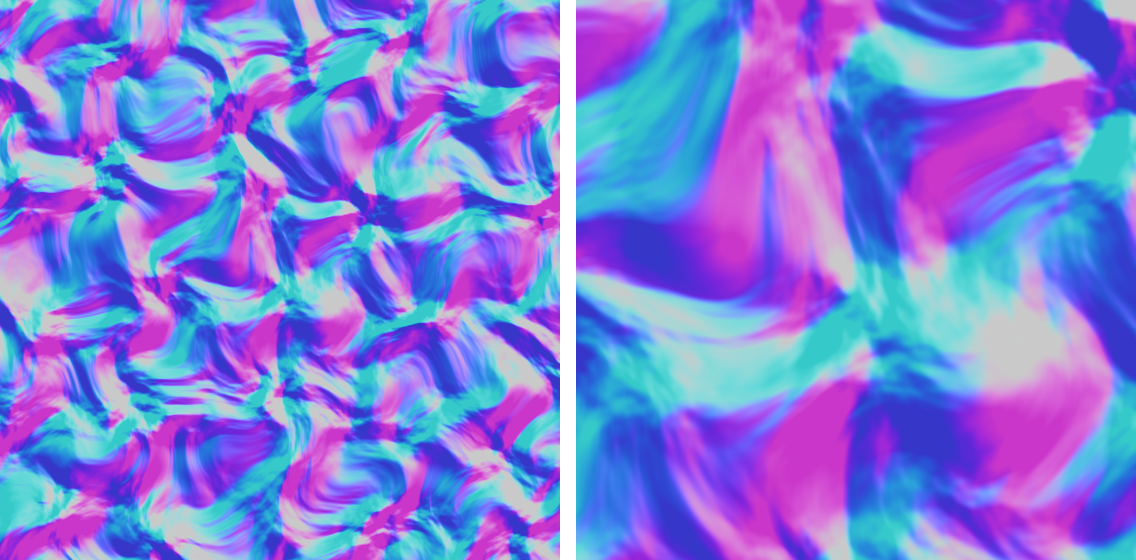
Left: the whole. Right: its middle third, enlarged.
Reproduce this texture map procedurally as a Shadertoy shader.

```glsl
// Tangent-space normal map of a rumpled, folded surface made of warped gradient noise.

const float CELLS = 9.0;        // base noise cells across the canvas
const float FOLD_AMOUNT = 0.8;  // how far the domain warp drags the surface
const float FOLD_SCALE = 0.8;   // warp frequency relative to the base cells
const float WRINKLE_GAIN = 0.28; // height kept by each finer octave
const float RELIEF = 1.3;       // slope multiplier
const float MAX_SLOPE = 1.0;    // steeper slopes are clipped to flat colour
const float SAMPLE_STEP = 0.02; // finite difference step, in cells

// Integer hash giving a unit gradient for one lattice point
vec2 latticeGradient(vec2 cell) {
    uvec2 k = uvec2(ivec2(cell)) * uvec2(1597u, 3812u) + uvec2(7919u, 104u);
    uint h = k.x * 73856u ^ k.y * 19349u;
    h = (h ^ (h >> 15)) * 62615u + k.x;
    h = (h ^ (h >> 13)) * 47021u + k.y;
    h ^= h >> 16;
    float angle = float(h & 65535u) / 65536.0 * 6.28318;
    return vec2(cos(angle), sin(angle));
}

// Gradient noise with quintic blending, so its slope is smooth too
float gradientNoise(vec2 p) {
    vec2 cell = floor(p);
    vec2 f = p - cell;
    vec2 blend = f * f * f * (f * (f * 6.0 - 15.0) + 10.0);
    vec2 right = vec2(1.0, 0.0);
    vec2 up = vec2(0.0, 1.0);
    float a = dot(latticeGradient(cell), f);
    float b = dot(latticeGradient(cell + right), f - right);
    float c = dot(latticeGradient(cell + up), f - up);
    float d = dot(latticeGradient(cell + 1.0), f - 1.0);
    return mix(mix(a, b, blend.x), mix(c, d, blend.x), blend.y);
}

// Broad bumps with fainter wrinkles on top
float fractalNoise(vec2 p, float gain) {
    const mat2 turnAndDouble = mat2(1.6, 1.2, -1.2, 1.6);
    float sum = 0.0;
    float amplitude = 1.0;
    for (int octave = 0; octave < 5; octave++) {
        sum += amplitude * gradientNoise(p);
        p = turnAndDouble * p + vec2(17.3, 9.7);
        amplitude *= gain;
    }
    return sum;
}

// Bends the domain so bumps stretch into curved folds; turned off the lattice axes
vec2 foldDomain(vec2 p, float scale, float amount) {
    const mat2 turn = mat2(0.8, -0.6, 0.6, 0.8);
    vec2 q = turn * p * scale;
    vec2 offset = vec2(gradientNoise(q + vec2(31.7, 4.2)),
                       gradientNoise(q + vec2(8.4, 57.1)));
    return p + amount * offset;
}

float surfaceHeight(vec2 p) {
    return fractalNoise(foldDomain(p, FOLD_SCALE, FOLD_AMOUNT), WRINKLE_GAIN);
}

// Central differences of the height
vec2 surfaceSlope(vec2 p, float stepSize) {
    vec2 e = vec2(stepSize, 0.0);
    return vec2(surfaceHeight(p + e.xy) - surfaceHeight(p - e.xy),
                surfaceHeight(p + e.yx) - surfaceHeight(p - e.yx)) / (2.0 * stepSize);
}

// Packs a clipped slope as a unit normal in the 0..1 range
vec3 encodeNormal(vec2 slope, float limit) {
    vec3 normal = normalize(vec3(-clamp(slope, -limit, limit), 1.0));
    return normal * 0.5 + 0.5;
}

void mainImage(out vec4 fragColor, in vec2 fragCoord) {
    const mat2 tilt = mat2(0.88, 0.475, -0.475, 0.88);
    vec2 uv = fragCoord / iResolution.y;
    vec2 slope = RELIEF * surfaceSlope(tilt * uv * CELLS + 20.0, SAMPLE_STEP);
    // Slopes come back from the tilted noise frame to the canvas frame
    fragColor = vec4(encodeNormal(slope * tilt, MAX_SLOPE), 1.0);
}
```
